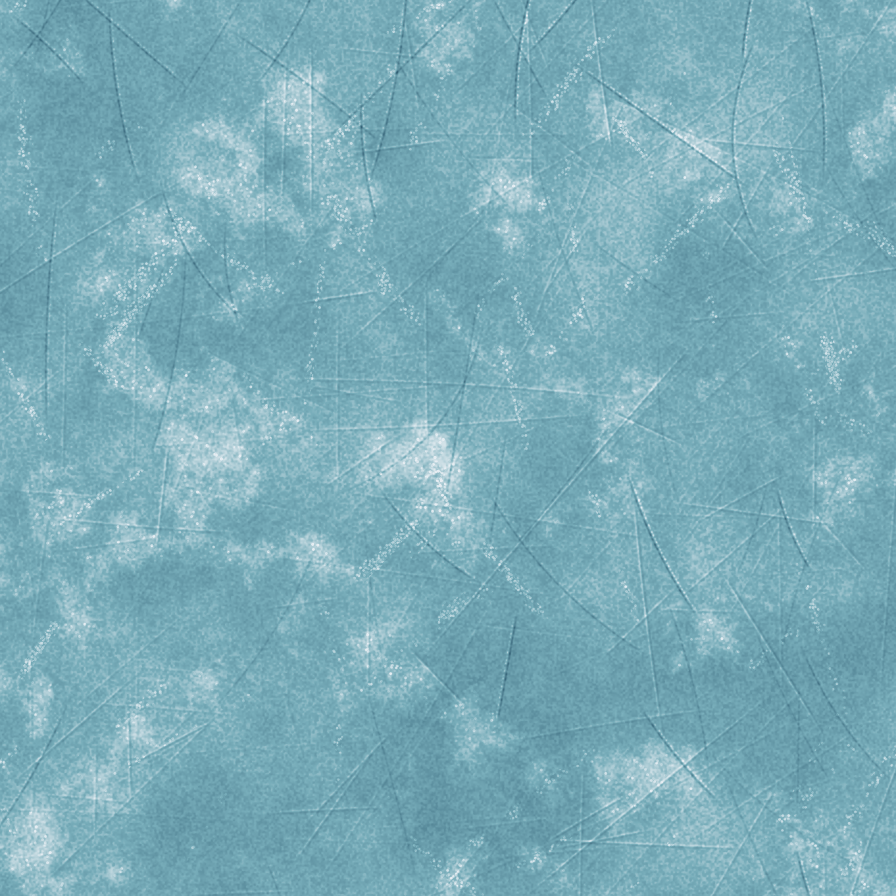
A Shadertoy shader for this texture:

```glsl
// Weathered teal ice: mottled stain, pale frost patches, fine scratches and curved cracks.

const vec3 DEEP = vec3(0.30, 0.49, 0.56);
const vec3 MID  = vec3(0.47, 0.68, 0.73);
const vec3 PALE = vec3(0.90, 0.93, 0.95);

const float BASE_TONE     = 0.86;   // 0 = DEEP, 1 = MID, 2 = PALE
const float STAIN_SCALE   = 7.0;
const float STAIN_AMOUNT  = 1.45;
const float PATCH_SCALE   = 11.0;
const float PATCH_AMOUNT  = 0.44;
const float GRAIN_SCALE   = 430.0;
const float GRAIN_AMOUNT  = 0.55;
const float SPECK_SCALE   = 370.0;
const float SPECK_AMOUNT  = 0.72;
const float SCRATCH_WIDTH = 0.0014;
const float SCRATCH_RELIEF = 0.33;
const float CRACK_WIDTH   = 0.0013;
const float CRACK_DARK    = 1.05;
const float CRACK_GLINT   = 0.80;
const int SCRATCHES = 210;
const int CRACKS    = 54;
const int FROSTS    = 72;

vec4 hash4(vec2 p) {
    vec4 q = fract(p.xyxy * vec4(0.1031, 0.1030, 0.0973, 0.1099));
    q += dot(q, q.wzxy + 33.33);
    return fract((q.xxyz + q.yzzw) * q.zywx);
}

// Smooth cellular noise: jittered cell values blended by distance
float cellNoise(vec2 p) {
    vec2 cell = floor(p);
    float sum = 0.0, weight = 0.0;
    for (int y = -1; y <= 1; y++)
    for (int x = -1; x <= 1; x++) {
        vec2 id = cell + vec2(x, y);
        vec4 h = hash4(id);
        vec2 d = id + 0.25 + 0.5 * h.xy - p;
        float k = max(0.0, 1.0 - dot(d, d) / 1.5);
        k *= k * k;
        sum += k * h.z;
        weight += k;
    }
    return sum / weight;
}

float fbm(vec2 p) {
    float sum = 0.0, amp = 0.5, total = 0.0;
    for (int i = 0; i < 6; i++) {
        sum += amp * cellNoise(p);
        total += amp;
        amp *= 0.66;
        p = mat2(1.6, 1.2, -1.2, 1.6) * p + 17.3;
    }
    return sum / total;
}

// Cellular dots; density is the chance that a cell holds one
float specks(vec2 p, float density) {
    vec2 cell = floor(p);
    float cover = 0.0;
    for (int y = -1; y <= 1; y++)
    for (int x = -1; x <= 1; x++) {
        vec2 id = cell + vec2(x, y);
        vec4 h = hash4(id + 71.0);
        float grainDot = 1.0 - smoothstep(0.3, 0.85, length(id + h.xy - p));
        cover = max(cover, grainDot * smoothstep(h.z - 0.02, h.z + 0.12, density) * (0.4 + 0.6 * h.w));
    }
    return cover;
}

// Position along a bent stroke, and signed distance from it
vec2 strokeFrame(vec2 p, vec2 centre, float angle, float bend) {
    float c = cos(angle), s = sin(angle);
    vec2 q = mat2(c, -s, s, c) * (p - centre);
    float slope = 2.0 * bend * q.x;
    return vec2(q.x, (q.y - bend * q.x * q.x) / sqrt(1.0 + slope * slope));
}

float taper(float along, float halfLength) {
    return 1.0 - smoothstep(0.55 * halfLength, halfLength, abs(along));
}

float ridge(float d, float width) {
    return exp(-d * d / (width * width));
}

// Faint embossed lines: upright, level, rising diagonals and strays
float scratchRelief(vec2 uv) {
    float relief = 0.0;
    for (int i = 0; i < SCRATCHES; i++) {
        vec4 a = hash4(vec2(i, 3.0)), b = hash4(vec2(i, 11.0));
        float angle = 0.4 + 0.65 * b.y;
        if (b.x < 0.16) angle = 1.57 + 0.06 * (b.y - 0.5);
        else if (b.x < 0.38) angle = 0.4 * (b.y - 0.5);
        else if (b.x > 0.75) angle = 3.14 * b.y;
        vec2 q = strokeFrame(uv, a.xy, angle, 0.3 * (b.z - 0.5));
        float side = SCRATCH_WIDTH * 0.8;
        float profile = ridge(q.y - side, SCRATCH_WIDTH) - 0.85 * ridge(q.y + side, SCRATCH_WIDTH);
        relief += profile * taper(q.x, mix(0.05, 0.28, a.z * a.z)) * (0.25 + a.w * a.w);
    }
    return relief;
}

// Curved dark cracks, each with a broken bright edge
float crackTone(vec2 uv) {
    float tone = 0.0;
    for (int i = 0; i < CRACKS; i++) {
        vec4 a = hash4(vec2(i, 29.0)), b = hash4(vec2(i, 47.0));
        float angle = b.x < 0.75 ? mix(-1.75, -0.6, b.y) : mix(0.75, 1.4, b.y);
        vec2 centre = vec2(a.x, 1.0 - pow(a.y, 1.25));
        vec2 q = strokeFrame(uv, centre, angle, 4.0 * (b.z - 0.3) * b.w);
        float fade = taper(q.x, mix(0.04, 0.15, a.z)) * (0.3 + 0.8 * a.w);
        float gaps = 0.65 + 0.35 * sin(q.x * 760.0 + 9.0 * a.x) * sin(q.x * 310.0);
        float glint = 0.5 + 0.5 * sin(q.x * 1050.0) * sin(q.x * 430.0 + 5.0 * a.y);
        tone -= CRACK_DARK * fade * gaps * ridge(q.y, CRACK_WIDTH);
        tone += CRACK_GLINT * fade * glint * a.w * ridge(q.y - 2.0 * CRACK_WIDTH, CRACK_WIDTH);
    }
    return tone;
}

// Density of the powdery frost strokes
float frostDensity(vec2 uv, float breakup) {
    float density = 0.0, loose = smoothstep(0.32, 0.62, breakup);
    for (int i = 0; i < FROSTS; i++) {
        vec4 a = hash4(vec2(i, 83.0)), b = hash4(vec2(i, 97.0));
        float angle = b.x < 0.6 ? mix(0.5, 1.1, b.y) : mix(1.45, 2.8, b.y);
        vec2 q = strokeFrame(uv, a.xy, angle, 0.8 * (b.z - 0.5));
        float solid = pow(b.w, 7.0);
        float strength = mix(0.32 * loose, 1.1, solid);
        density += strength * ridge(q.y, mix(0.003, 0.0075, a.w)) * taper(q.x, mix(0.03, 0.13, a.z));
    }
    return density;
}

void mainImage(out vec4 fragColor, in vec2 fragCoord) {
    vec2 uv = fragCoord / iResolution.y;

    // Stain, patches and grain
    float stain = fbm(uv * STAIN_SCALE + 4.0);
    float cloud = fbm(uv * PATCH_SCALE + 31.0);
    float patchMask = smoothstep(0.53, 0.70, cloud);
    float grain = cellNoise(uv * GRAIN_SCALE) - 0.5;
    float tone = BASE_TONE + STAIN_AMOUNT * (stain - 0.5)
               + PATCH_AMOUNT * patchMask + GRAIN_AMOUNT * grain;

    // Marks on the surface
    tone += SCRATCH_RELIEF * scratchRelief(uv);
    float density = frostDensity(uv, cellNoise(uv * 55.0)) + 0.10 * patchMask + 0.012;
    tone += SPECK_AMOUNT * specks(uv * SPECK_SCALE, density);
    tone += crackTone(uv);

    // Tone to colour
    vec3 color = mix(DEEP, MID, clamp(tone, -0.6, 1.0));
    color = mix(color, PALE, clamp(tone - 1.0, 0.0, 1.0));
    fragColor = vec4(color, 1.0);
}
```
